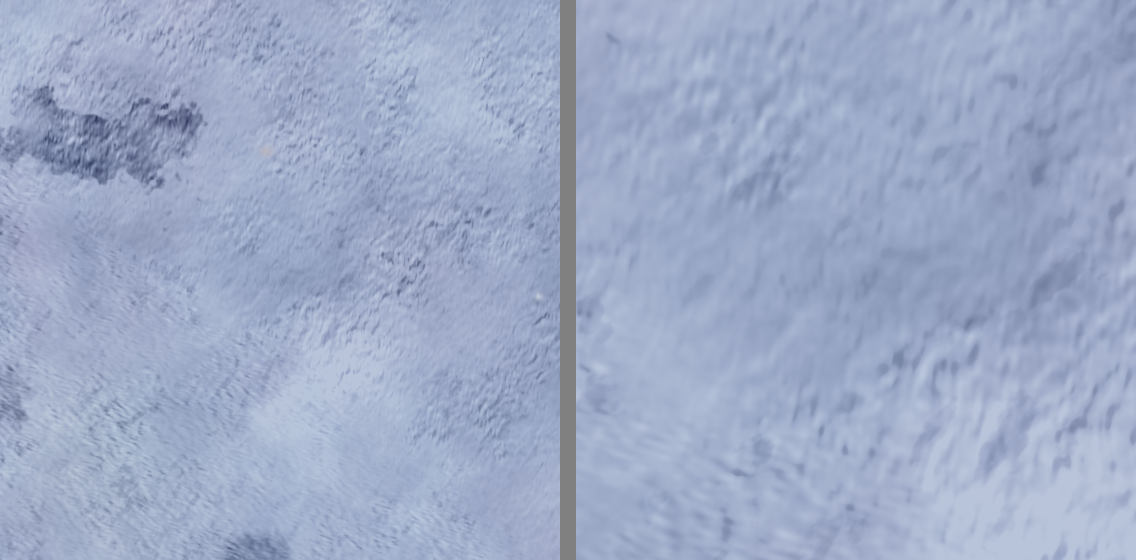
Left: the whole. Right: its middle third, enlarged.
This texture is drawn by a Shadertoy shader. Its source:

```glsl
// Weathered blue-grey plaster: cloudy tones from layered value noise, short
// slanted scratches from stretched, embossed noise, and a few ragged patches
// where the surface has worn away to a darker layer.

const vec3 PLASTER = vec3(0.62, 0.67, 0.79);
const vec3 BEIGE = vec3(0.73, 0.71, 0.74);
const vec3 CHALK = vec3(0.80, 0.82, 0.88);
const vec2 SCRATCH_FREQUENCY = vec2(74.0, 158.0);

float hash(vec2 p) {
    return fract(sin(dot(p, vec2(127.1, 311.7))) * 43758.5453);
}

float noise(vec2 p) {
    vec2 i = floor(p), f = fract(p);
    f = f * f * (3.0 - 2.0 * f);
    return mix(mix(hash(i), hash(i + vec2(1, 0)), f.x),
               mix(hash(i + vec2(0, 1)), hash(i + vec2(1, 1)), f.x), f.y);
}

vec2 turn(vec2 p, float angle) {
    vec2 axis = vec2(cos(angle), sin(angle));
    return vec2(dot(p, axis), dot(p, vec2(-axis.y, axis.x)));
}

float fbm(vec2 p) {
    float sum = 0.0, weight = 0.5;
    for (int i = 0; i < 5; i++) {
        sum += weight * noise(p);
        p = turn(p, 0.6) * 2.03 + 17.3;
        weight *= 0.5;
    }
    return sum / 0.97;
}

// Soft round stain, 1 at its centre
float stain(vec2 p, vec2 center, vec2 radius) {
    vec2 q = (p - center) / radius;
    return exp(-dot(q, q));
}

// Embossed short scratches along an angle, roughly -0.5 to 0.5
float scratches(vec2 p, float angle, vec2 frequency) {
    vec2 bend = vec2(noise(p * 29.0), noise(p * 29.0 + 40.0)) - 0.5;
    vec2 q = turn(p + bend * 0.007, angle) * frequency;
    float coarse = noise(q) - noise(q + vec2(0.6, 1.0));
    q = turn(q / frequency, 0.35) * frequency * 1.7 + 53.0;
    float fine = noise(q) - noise(q + vec2(0.6, 1.0));
    return 0.55 * coarse + 0.5 * fine;
}

// Ragged worn area: a tilted box with a noisy outline
float wornPatch(vec2 p, vec2 center, vec2 halfSize, float tilt, float ragged) {
    vec2 q = abs(turn(p - center, tilt)) - halfSize;
    float d = length(max(q, 0.0)) + min(max(q.x, q.y), 0.0);
    d += ragged * (fbm(p * 17.0 + 5.0) - 0.5);
    d += 0.2 * ragged * (noise(p * 95.0) - 0.5);
    return smoothstep(0.010, -0.016, d);
}

float segmentDistance(vec2 p, vec2 a, vec2 b) {
    vec2 ab = b - a;
    return length(p - a - ab * clamp(dot(p - a, ab) / dot(ab, ab), 0.0, 1.0));
}

void mainImage(out vec4 fragColor, in vec2 fragCoord) {
    vec2 uv = fragCoord / iResolution.xy;
    vec2 warped = uv + 0.12 * (vec2(fbm(uv * 7.0), fbm(uv * 7.0 + 31.0)) - 0.5);

    // Broad clouds and shading
    float tone = 0.017 + 0.21 * (fbm(warped * 3.5 + 8.0) - 0.5);
    tone += 0.13 * (fbm(warped * 12.0 + 2.0) - 0.5);
    tone -= 0.100 * stain(warped, vec2(0.27, 0.84), vec2(0.18, 0.13));
    tone -= 0.080 * stain(warped, vec2(0.20, 0.58), vec2(0.16, 0.10));
    tone -= 0.050 * stain(warped, vec2(0.76, 0.62), vec2(0.16, 0.13));
    tone -= 0.070 * stain(warped, vec2(1.00, 0.36), vec2(0.14, 0.30));
    tone += 0.050 * stain(warped, vec2(0.60, 0.85), vec2(0.22, 0.20));
    tone += 0.050 * stain(warped, vec2(0.18, 0.18), vec2(0.20, 0.18));

    // Worn patches
    float worn = wornPatch(uv, vec2(0.175, 0.745), vec2(0.152, 0.066), -0.25, 0.18);
    worn *= 1.0 - 0.85 * stain(warped, vec2(0.05, 0.78), vec2(0.035, 0.04));
    float minor = wornPatch(uv, vec2(0.46, 0.01), vec2(0.055, 0.025), 0.0, 0.06);
    minor = max(minor, wornPatch(uv, vec2(0.01, 0.31), vec2(0.03, 0.06), 0.0, 0.08));
    worn = max(worn, 0.75 * minor);
    tone -= worn * max(0.0, 0.40 * fbm(uv * 24.0) - 0.045);

    // Scratches lean right above, and fall right in the lower left
    float lean = smoothstep(0.52, 0.66, dot(warped, vec2(0.6, 0.8)));
    float rising = scratches(uv, 1.0, SCRATCH_FREQUENCY);
    float falling = scratches(uv + 3.0, -0.7, SCRATCH_FREQUENCY);
    float scratch = mix(falling * 0.85, rising, lean);
    float rough = smoothstep(0.36, 0.64, fbm(warped * 10.0 + 61.0));
    rough += 0.5 * stain(uv, vec2(0.72, 0.64), vec2(0.20, 0.16));
    rough *= 1.0 - 0.8 * stain(uv, vec2(0.52, 0.16), vec2(0.16, 0.16));
    tone += scratch * (0.045 + 0.080 * rough + 0.18 * worn);

    // Isotropic grain breaks up the scratches
    float grain = noise(turn(uv, 0.4) * 115.0) + 0.8 * noise(turn(uv, 1.1) * 210.0) - 0.9;
    tone += 0.042 * grain * (0.45 + 0.6 * rough);

    // Clustered dark crumbs and nicks
    float crumbs = smoothstep(0.60, 0.74, fbm(turn(uv, 0.9) * vec2(34.0, 58.0) + 9.0));
    float nick = smoothstep(0.12, 0.40, -scratch);
    nick *= smoothstep(0.45, 0.7, noise(uv * 30.0));
    tone -= (0.055 * crumbs + 0.06 * nick) * (0.3 + rough);

    // Faint pale ridge
    float ridge = segmentDistance(warped, vec2(0.35, 0.41), vec2(0.47, 0.49));
    tone += 0.03 * smoothstep(0.012, 0.0, ridge);

    // Colour: highlights gain less blue; hue drifts between violet and grey
    vec3 color = PLASTER + min(tone, 0.10) * vec3(1.0, 1.0, tone > 0.0 ? 0.65 : 0.95);
    float drift = fbm(warped * 4.0 + 90.0) - 0.5;
    color += drift * vec3(0.04, -0.01, -0.01);
    color += stain(warped, vec2(0.17, 0.17), vec2(0.18, 0.2)) * vec3(0.015, 0.008, -0.015);
    color += stain(warped, vec2(0.04, 0.55), vec2(0.07, 0.14)) * vec3(0.025, 0.0, 0.0);

    // Two embedded flecks
    color = mix(color, BEIGE, 0.8 * stain(uv, vec2(0.475, 0.73), vec2(0.012, 0.009)));
    color = mix(color, CHALK, 0.8 * stain(uv, vec2(0.962, 0.47), vec2(0.007)));
    fragColor = vec4(color, 1.0);
}
```
